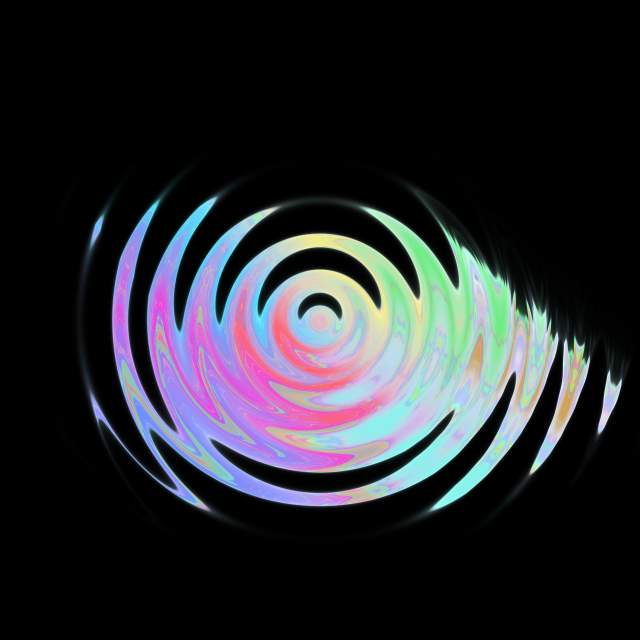
Give the GLSL for this background, as a Shadertoy shader.

```glsl
// A glowing, iridescent patch seen through circular ripples on black.
// Each point is shifted along a diagonal by a cosine of its radius, then a
// convex patch with soft colour zones and marbled noise is evaluated there.

const float RIPPLE_FREQ = 100.0;
const float RIPPLE_SHIFT = 0.0677;
const float RADIAL_SINK = 0.25;
const int SAMPLES = 3;

float hash(vec2 p) {
    vec3 h = fract(p.xyx * vec3(0.1031, 0.1030, 0.0973));
    h += dot(h, h.yzx + 33.33);
    return fract((h.x + h.y) * h.z);
}

float noise(vec2 p) {
    vec2 cell = floor(p), f = fract(p);
    f = f * f * (3.0 - 2.0 * f);
    float low = mix(hash(cell), hash(cell + vec2(1, 0)), f.x);
    float high = mix(hash(cell + vec2(0, 1)), hash(cell + vec2(1, 1)), f.x);
    return mix(low, high, f.y);
}

float fbm(vec2 p) {
    float sum = 0.0, gain = 0.5;
    for (int i = 0; i < 4; i++) {
        sum += gain * noise(p);
        p = mat2(1.6, 1.2, -1.2, 1.6) * p + 7.3;
        gain *= 0.5;
    }
    return sum;
}

// Diagonal ripple displacement, sinking with distance from the centre
vec2 ripple(vec2 p) {
    float r = length(p);
    vec2 shift = vec2(1.0, -1.0) * RIPPLE_SHIFT * cos(r * RIPPLE_FREQ);
    return p + shift - vec2(0.0, RADIAL_SINK * r);
}

// Convex patch, pointed at the right; negative inside
float patchDistance(vec2 q) {
    float d = max(q.y - 0.061, -0.316 - q.y);
    d = max(d, -0.290 - q.x);
    d = max(d, dot(q, vec2(-0.408, 0.913)) - 0.112);
    d = max(d, dot(q, vec2(0.735, 0.677)) - 0.198);
    d = max(d, dot(q, vec2(0.437, -0.900)) - 0.365);
    float ragged = smoothstep(0.15, 0.35, q.x);
    return d + 0.03 * ragged * (noise(q * 45.0) - 0.5);
}

// Blends a soft round zone of colour over a base
vec3 tint(vec3 base, vec2 q, vec2 centre, float radius, vec3 colour) {
    vec2 v = (q - centre) / radius;
    return mix(base, colour, exp(-dot(v, v)));
}

vec3 colourZones(vec2 q) {
    vec3 c = vec3(0.86, 0.87, 0.98);
    c = tint(c, q, vec2(-0.24, 0.05), 0.19, vec3(0.12, 0.88, 1.00));
    c = tint(c, q, vec2(-0.20, -0.13), 0.12, vec3(1.00, 0.20, 0.86));
    c = tint(c, q, vec2(-0.02, -0.20), 0.12, vec3(1.00, 0.25, 0.82));
    c = tint(c, q, vec2(-0.03, -0.105), 0.06, vec3(1.00, 0.38, 0.42));
    c = tint(c, q, vec2(-0.21, -0.29), 0.12, vec3(0.42, 0.55, 1.00));
    c = tint(c, q, vec2(0.05, 0.04), 0.08, vec3(0.98, 0.93, 0.52));
    c = tint(c, q, vec2(0.20, -0.02), 0.09, vec3(0.42, 0.93, 0.50));
    c = tint(c, q, vec2(0.17, -0.27), 0.10, vec3(0.50, 0.97, 0.92));
    c = tint(c, q, vec2(0.33, -0.18), 0.045, vec3(0.82, 0.63, 0.34));
    return tint(c, q, vec2(0.40, -0.13), 0.05, vec3(0.32, 0.72, 0.36));
}

// Marbled pastel bands laid over the warped colour zones
vec3 marble(vec2 q) {
    vec2 warp = vec2(fbm(q * 11.0), fbm(q * 11.0 + 31.0)) - 0.47;
    vec3 c = colourZones(q + 0.12 * warp);
    float n = fbm(q * 14.0 + 2.5 * warp);
    vec3 rainbow = 0.68 + 0.32 * cos(6.283 * (4.0 * n + vec3(0.0, 0.33, 0.67)));
    c = mix(c, rainbow, 0.55 * smoothstep(0.42, 0.72, n));
    float vein = 1.0 - smoothstep(0.0, 0.12, abs(fract(n * 7.0) - 0.5));
    return mix(c, mix(rainbow, vec3(0.95, 1.0, 0.9), 0.5), 0.4 * vein);
}

vec3 shade(vec2 p) {
    vec2 q = ripple(p);
    float d = patchDistance(q);
    vec3 colour = marble(q);
    // Bright rim inside, dim greyish halo outside
    colour += 0.2 * vec3(0.5, 1.0, 0.9) * exp(-abs(d) / 0.006);
    vec3 halo = mix(colour, vec3(0.5, 0.75, 0.75), 0.5);
    halo *= 0.42 * exp(-max(d, 0.0) / 0.013);
    float inside = 1.0 - smoothstep(-0.005, 0.004, d);
    return mix(halo, min(colour, 1.0), inside);
}

void mainImage(out vec4 fragColor, in vec2 fragCoord) {
    vec3 total = vec3(0.0);
    // Supersample: the ripples squeeze detail strongly
    for (int i = 0; i < SAMPLES * SAMPLES; i++) {
        vec2 offset = (vec2(i % SAMPLES, i / SAMPLES) + 0.5) / float(SAMPLES) - 0.5;
        total += shade((fragCoord + offset - 0.5 * iResolution.xy) / iResolution.y);
    }
    fragColor = vec4(total / float(SAMPLES * SAMPLES), 1.0);
}
```
